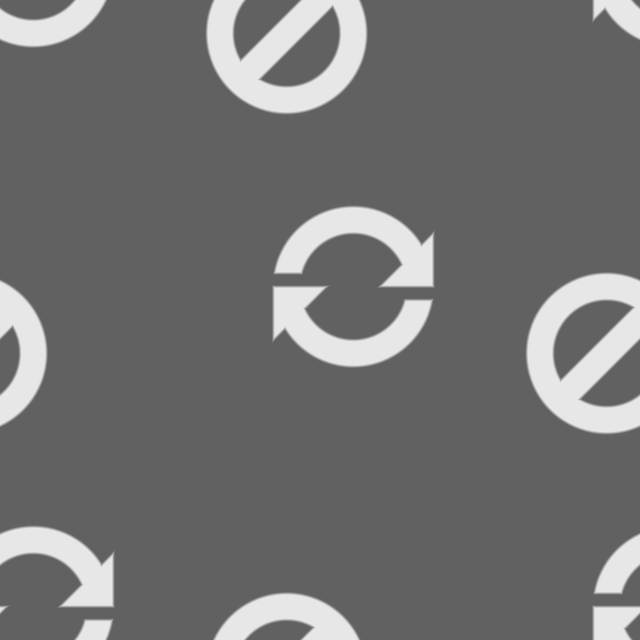
This pattern is drawn by a WebGL 2 fragment shader. Its source:

```glsl
#version 300 es
precision highp float;
// Pale refresh and prohibition icons alternating in a checkerboard on grey.
// The canvas is 48 units wide and holds 2 x 2 cells, so it wraps exactly;
// each icon is a signed distance built from a ring, a bar and triangles.

uniform vec2 u_resolution;
out vec4 fragColor;

// Ring of radius 5 and stroke width 2
float ring(vec2 p) {
  return abs(length(p) - 5.0) - 1.0;
}

// Ring crossed by a rising diagonal bar
float prohibition(vec2 p) {
  float bar = max(abs(p.x - p.y) * 0.7071 - 1.0, length(p) - 5.0);
  return min(ring(p), bar);
}

// Upper arc ending in a right-angled arrowhead
float arcArrow(vec2 p) {
  float arc = max(ring(p), 1.0 - p.y);
  float head = max(max(p.x - 6.0, -p.y), (p.y - p.x + 2.0) * 0.7071);
  return min(arc, head);
}

// Two arc arrows, one turned by half a turn
float refresh(vec2 p) {
  return min(arcArrow(p), arcArrow(-p));
}

void main() {
  vec2 p = gl_FragCoord.xy / u_resolution * 48.0;

  // Nearest lattice point; its parity picks the icon and its offset
  vec2 cell = floor(p / 24.0 + 0.5);
  vec2 local = p - cell * 24.0;
  bool even = mod(cell.x + cell.y, 2.0) < 0.5;
  float dist = even ? refresh(local - 2.5) : prohibition(local + 2.5);

  // Soft edge, never narrower than a pixel
  float soft = max(0.15, 36.0 / min(u_resolution.x, u_resolution.y));
  float ink = 1.0 - smoothstep(-soft, soft, dist);

  vec3 background = vec3(0.38);
  vec3 iconColor = vec3(0.905);
  fragColor = vec4(mix(background, iconColor, ink), 1.0);
}
```
